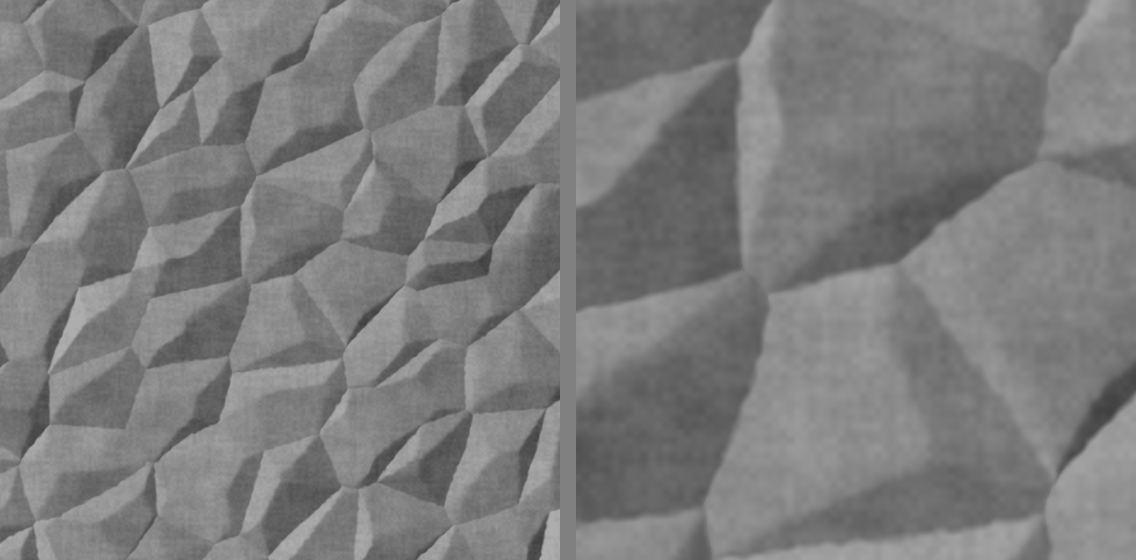
Left: the whole. Right: its middle third, enlarged.
Reproduce this texture procedurally as a WebGL 2 fragment shader.

```glsl
#version 300 es
precision highp float;

uniform vec2 u_resolution;
out vec4 outColor;

float hash(vec2 p) {
    vec3 q = fract(p.xyx * vec3(0.1031, 0.1030, 0.0973));
    q += dot(q, q.yzx + 33.33);
    return fract((q.x + q.y) * q.z);
}

vec2 hash2(vec2 p) {
    return vec2(hash(p + 11.7), hash(p.yx + 57.3));
}

float noise(vec2 p) {
    vec2 cell = floor(p);
    vec2 f = fract(p);
    f = f * f * (3.0 - 2.0 * f);
    float bottom = mix(hash(cell), hash(cell + vec2(1, 0)), f.x);
    float top = mix(hash(cell + vec2(0, 1)), hash(cell + vec2(1, 1)), f.x);
    return mix(bottom, top, f.y);
}

vec2 site(vec2 cell, float jitter) {
    return cell + 0.5 + jitter * (hash2(cell) - 0.5);
}

vec2 nearestCell(vec2 p, float jitter) {
    vec2 base = floor(p);
    vec2 nearest = base;
    float best = 1e5;
    for (int y = -2; y <= 2; y++) {
        for (int x = -2; x <= 2; x++) {
            vec2 cell = base + vec2(x, y);
            vec2 offset = site(cell, jitter) - p;
            float d = dot(offset, offset);
            if (d < best) {
                best = d;
                nearest = cell;
            }
        }
    }
    return nearest;
}

float facetSlope(vec2 cell, vec2 neighbour) {
    return mix(0.3, 1.35, hash(cell + neighbour * 17.3 + 91.0));
}

// Light on the roof plane that falls from one cell towards a neighbour
float facetLight(vec2 cell, vec2 neighbour, vec2 downhill, vec2 light) {
    vec2 tilt = 0.8 * (hash2(cell + 203.0) - 0.5);
    float lit = dot(downhill * facetSlope(cell, neighbour) + tilt, light);
    float bright = max(lit, 0.0);
    return lit - 0.2 * bright * bright;
}

// Each cell is a faceted roof; soft minimum rounds its ridges
float facets(vec2 p, vec2 light, float jitter, float ridgeWidth, float creaseWidth) {
    vec2 cell = nearestCell(p, jitter);
    vec2 center = site(cell, jitter);
    float total = 0.0;
    float weightSum = 1e-20;
    for (int y = -2; y <= 2; y++) {
        for (int x = -2; x <= 2; x++) {
            if (x == 0 && y == 0) continue;
            vec2 neighbour = cell + vec2(x, y);
            vec2 other = site(neighbour, jitter);
            vec2 downhill = normalize(other - center);
            float border = max(dot(0.5 * (center + other) - p, downhill), 0.0);
            float height = border * facetSlope(cell, neighbour);
            float own = facetLight(cell, neighbour, downhill, light);
            float across = facetLight(neighbour, cell, -downhill, light);
            float inside = smoothstep(-creaseWidth, creaseWidth, border);
            float weight = exp(-height / ridgeWidth);
            total += weight * mix(across, own, inside);
            weightSum += weight;
        }
    }
    return total / weightSum;
}

// Fine crossed threads, centred on zero
float weave(vec2 uv, float threads) {
    float rows = noise(uv * vec2(0.25, 1.0) * threads);
    float columns = noise(uv.yx * vec2(0.25, 1.0) * threads + 37.0);
    return rows + columns - 1.0;
}

void main() {
    vec2 uv = gl_FragCoord.xy / u_resolution.y;

    // Stretch the folds along the rising diagonal
    mat2 stretch = mat2(0.6, -0.8, 0.6, 0.8);
    vec2 wobble = vec2(noise(uv * 9.0), noise(uv * 9.0 + 41.0)) - 0.5;
    vec2 fray = vec2(noise(uv * 120.0), noise(uv * 120.0 + 73.0)) - 0.5;
    vec2 p = stretch * (uv + 0.018 * wobble + 0.003 * fray) * 7.2 + 20.0;
    vec2 light = normalize(stretch * vec2(-0.85, 0.5));

    float tone = 0.495 + 0.165 * facets(p, light, 0.95, 0.016, 0.022);

    // Broad dents, woven relief and grain
    tone += 0.05 * (noise(uv * 24.0 + 5.0) - 0.5);
    tone += 0.035 * weave(uv, 150.0);
    tone += 0.04 * (noise(uv * 230.0 + 19.0) - 0.5);

    outColor = vec4(vec3(clamp(tone, 0.24, 0.68)), 1.0);
}
```
